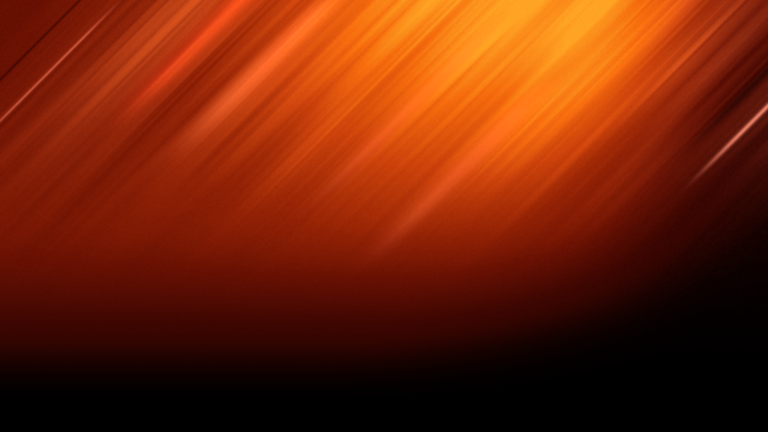
Reproduce this background procedurally as a Shadertoy shader.

```glsl
// Diagonal motion-blurred light: an orange glow at the top sinks into black.
// A scalar heat field (floor fade + glow + stretched noise) is mapped through
// a fire palette, then pale streaks are laid along the same diagonal.

float hash(vec2 cell) {
    vec3 q = fract(vec3(cell.xyx) * 0.1031);
    q += dot(q, q.yzx + 33.33);
    return fract((q.x + q.y) * q.z);
}

float valueNoise(vec2 p) {
    vec2 cell = floor(p);
    vec2 f = fract(p);
    f = f * f * (3.0 - 2.0 * f);
    float low = mix(hash(cell), hash(cell + vec2(1, 0)), f.x);
    float high = mix(hash(cell + vec2(0, 1)), hash(cell + vec2(1, 1)), f.x);
    return mix(low, high, f.y);
}

// Noise stretched along the diagonal, centred on zero
float streakNoise(float across, float along) {
    float sum = 0.0;
    float frequency = 9.0;
    float weight = 0.42;
    for (int i = 0; i < 4; i++) {
        sum += weight * (valueNoise(vec2(across * frequency + 40.0, along * 1.6 + 9.0 * float(i))) - 0.5);
        frequency *= 2.3;
        weight *= 0.8;
    }
    return sum;
}

// One soft diagonal ray; span holds its faded start and end in height
float ray(float across, float y, float center, float width, vec2 span) {
    float d = (across - center) / width;
    float middle = mix(span.x, span.y, 0.5);
    return exp(-d * d) * smoothstep(span.x, middle, y)
         * (1.0 - smoothstep(span.y, span.y + 0.12, y));
}

// Broad light at the top, steeper on its right side
float glowShape(vec2 p) {
    float d = p.x - (1.17 - 0.3 * (1.0 - p.y));
    float left = exp(-pow(d / 0.62, 2.0));
    float right = exp(-pow(d / 0.45, 4.0));
    return (d < 0.0 ? left : right) * smoothstep(0.2, 1.0, p.y);
}

vec3 firePalette(float heat) {
    vec3 color = mix(vec3(0.0), vec3(0.23, 0.022, 0.004), smoothstep(0.0, 0.2, heat));
    color = mix(color, vec3(0.41, 0.065, 0.010), clamp((heat - 0.2) / 0.2, 0.0, 1.0));
    color = mix(color, vec3(0.57, 0.130, 0.018), clamp((heat - 0.4) / 0.15, 0.0, 1.0));
    color = mix(color, vec3(0.79, 0.250, 0.035), clamp((heat - 0.55) / 0.17, 0.0, 1.0));
    color = mix(color, vec3(0.96, 0.420, 0.050), clamp((heat - 0.72) / 0.15, 0.0, 1.0));
    return mix(color, vec3(1.0, 0.640, 0.140), clamp((heat - 0.87) / 0.13, 0.0, 1.0));
}

void mainImage(out vec4 fragColor, in vec2 fragCoord) {
    vec2 p = fragCoord / iResolution.y;
    p.x += 0.5 * (16.0 / 9.0 - iResolution.x / iResolution.y);
    float across = p.x - p.y;
    float along = p.x + p.y;

    // Red floor fade, darker toward the lower right
    float heat = 0.44 * smoothstep(0.02, 0.5, p.y);
    heat *= 1.0 - 0.85 * smoothstep(0.6, 1.4, across);
    heat *= 1.0 - 0.15 * smoothstep(-0.6, -0.95, across);

    // Glow broken up by the diagonal streaks
    float glow = glowShape(p);
    float streaks = streakNoise(across, along);
    float streakMask = smoothstep(0.25, 0.9, p.y) * smoothstep(-1.0, -0.6, across);
    heat += 0.55 * glow + 0.24 * streaks * streakMask;

    // Dark cuts near both upper corners
    heat -= 0.16 * ray(across, p.y, -0.815, 0.004, vec2(0.7, 1.0));
    heat -= 0.14 * ray(across, p.y, 0.94, 0.012, vec2(0.6, 0.95));
    vec3 color = firePalette(clamp(heat, 0.0, 1.0));

    // Dusty film over the cooler streaks on either side of the glow
    float dust = smoothstep(0.45, 0.95, p.y) * (1.0 - smoothstep(0.35, 0.85, glow));
    dust *= smoothstep(-0.85, -0.5, across);
    color += vec3(0.13, 0.11, 0.08) * dust * clamp(0.45 + 1.8 * streaks, 0.0, 1.0);

    // Pale accent rays
    vec3 paleRose = vec3(0.55, 0.40, 0.34);
    color += 0.22 * paleRose * ray(across, p.y, 0.46, 0.028, vec2(0.36, 0.72));
    color += 0.20 * paleRose * ray(across, p.y, 0.20, 0.022, vec2(0.48, 0.85));
    color += 0.28 * paleRose * ray(across, p.y, -0.236, 0.030, vec2(0.6, 0.95));
    color += vec3(0.22, 0.07, 0.04) * ray(across, p.y, -0.445, 0.035, vec2(0.68, 1.0));
    color += 0.55 * paleRose * ray(across, p.y, -0.72, 0.005, vec2(0.62, 0.9));
    color += 1.05 * paleRose * ray(across, p.y, 1.023, 0.008, vec2(0.55, 0.85));

    // Light grain hides banding
    float grain = hash(floor(p * 288.0)) - 0.5;
    color += 0.012 * grain * smoothstep(0.1, 0.5, p.y);
    fragColor = vec4(clamp(color, 0.0, 1.0), 1.0);
}
```
